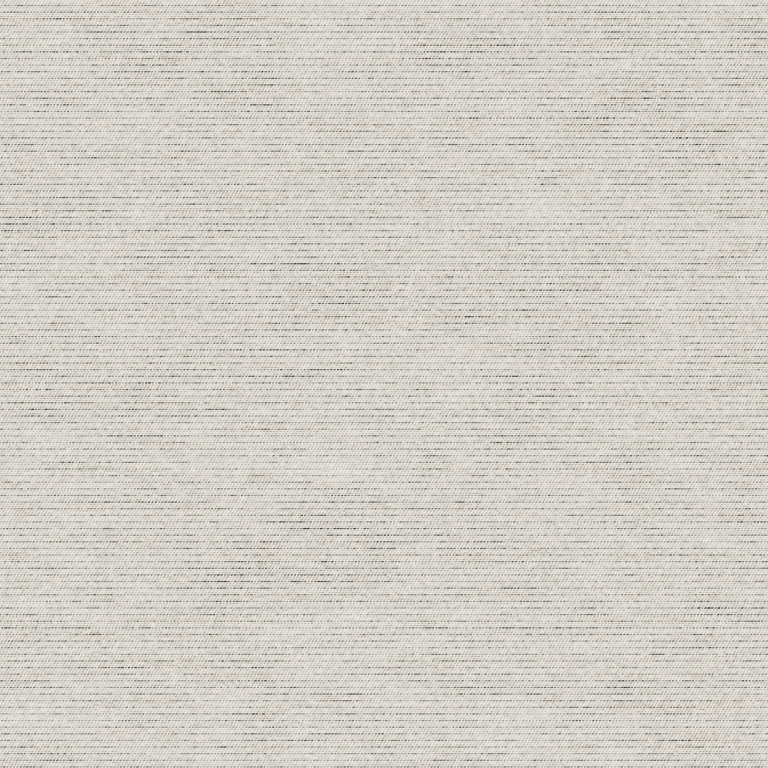
Reproduce this texture procedurally as a WebGL 2 fragment shader.

```glsl
#version 300 es
precision highp float;
// Pale linen-like weave: fine staggered threads with broken rows of small dark gaps.

uniform vec2 u_resolution;
out vec4 fragColor;

const float ROWS = 348.0;
const float ROWS_PER_REPEAT = 3.0;
const float COLUMNS = 230.0;
const int SAMPLES = 4;

const vec3 THREAD = vec3(0.890, 0.875, 0.846);
const vec3 GREY_SHADE = vec3(1.0, 1.0, 0.98);
const vec3 WARM_SHADE = vec3(0.93, 1.0, 1.14);

float hash(vec2 p) {
    vec3 q = fract(vec3(p.xyx) * 0.1031);
    q += dot(q, q.yzx + 33.33);
    return fract((q.x + q.y) * q.z);
}

vec2 gradient(vec2 cell) {
    float angle = 6.2832 * hash(cell);
    return vec2(cos(angle), sin(angle));
}

// Gradient noise, roughly -0.7 to 0.7
float noise(vec2 p) {
    vec2 i = floor(p);
    vec2 f = fract(p);
    vec2 u = f * f * f * (f * (f * 6.0 - 15.0) + 10.0);
    vec2 e = vec2(1.0, 0.0);
    float low = mix(dot(gradient(i), f),
                    dot(gradient(i + e.xy), f - e.xy), u.x);
    float high = mix(dot(gradient(i + e.yx), f - e.yx),
                     dot(gradient(i + e.xx), f - e.xx), u.x);
    return mix(low, high, u.y);
}

// Soft-edged rounded dash centred on the origin
float dash(vec2 p, vec2 halfSize, float radius, float blur) {
    vec2 q = abs(p) - halfSize + radius;
    float d = length(max(q, 0.0)) + min(max(q.x, q.y), 0.0) - radius;
    return 1.0 - smoothstep(-blur, blur, d);
}

// Uneven yarn density: horizontal streaks over broad patches
float yarnDensity(vec2 uv) {
    float streaks = noise(uv * vec2(8.0, 42.0) + 17.0);
    float patches = noise(uv * vec2(5.0, 9.0) + 53.0);
    return 1.0 + 0.5 * streaks + 0.3 * patches;
}

vec3 weave(vec2 uv, float density) {
    float y = uv.y * ROWS;
    float row = floor(y);
    float repeat = floor(row / ROWS_PER_REPEAT);
    float strong = 1.0 - step(0.5, row - repeat * ROWS_PER_REPEAT);

    // Twill stagger with an irregular start for each repeat
    vec2 local = vec2(0.0, fract(y) - 0.5);
    float lean = row * 0.36 + local.y * 0.3;
    float x = uv.x * COLUMNS - lean + 0.5 * hash(vec2(repeat, 7.0));
    float column = floor(x);
    local.x = fract(x) - 0.5;

    // Gaps between threads, some wide enough to join their neighbours
    float cellTone = hash(vec2(column, row));
    float widest = mix(0.4, 0.5, strong);
    float spread = mix(0.22, widest, hash(vec2(row + 31.0, column)));
    vec2 halfSize = vec2(spread, mix(0.27, 0.3, strong));
    float gap = dash(local, halfSize, 0.16, 0.13);

    // Rows fade in and out along their length
    float fade = 1.0 + 0.8 * noise(vec2(uv.x * 19.0, row * 0.77 + 5.0));
    float depth = mix(0.13, 0.33, strong) * mix(0.5, 1.3, cellTone);
    depth *= max(fade * density, 0.2);

    // Rounded strands with slightly different tones
    float strandTone = (hash(vec2(column + 71.0, row)) - 0.5) * 0.055;
    float roundness = 0.015 * cos(6.2832 * local.x);
    vec3 shade = mix(WARM_SHADE, GREY_SHADE, strong);
    return THREAD + strandTone - roundness - shade * gap * depth;
}

void main() {
    float density = yarnDensity(gl_FragCoord.xy / u_resolution.y);

    // Average a grid of samples to keep the fine weave free of aliasing
    vec3 sum = vec3(0.0);
    for (int j = 0; j < SAMPLES; j++) {
        for (int i = 0; i < SAMPLES; i++) {
            vec2 offset = (vec2(i, j) + 0.5) / float(SAMPLES) - 0.5;
            sum += weave((gl_FragCoord.xy + offset) / u_resolution.y, density);
        }
    }
    fragColor = vec4(sum / float(SAMPLES * SAMPLES), 1.0);
}
```
